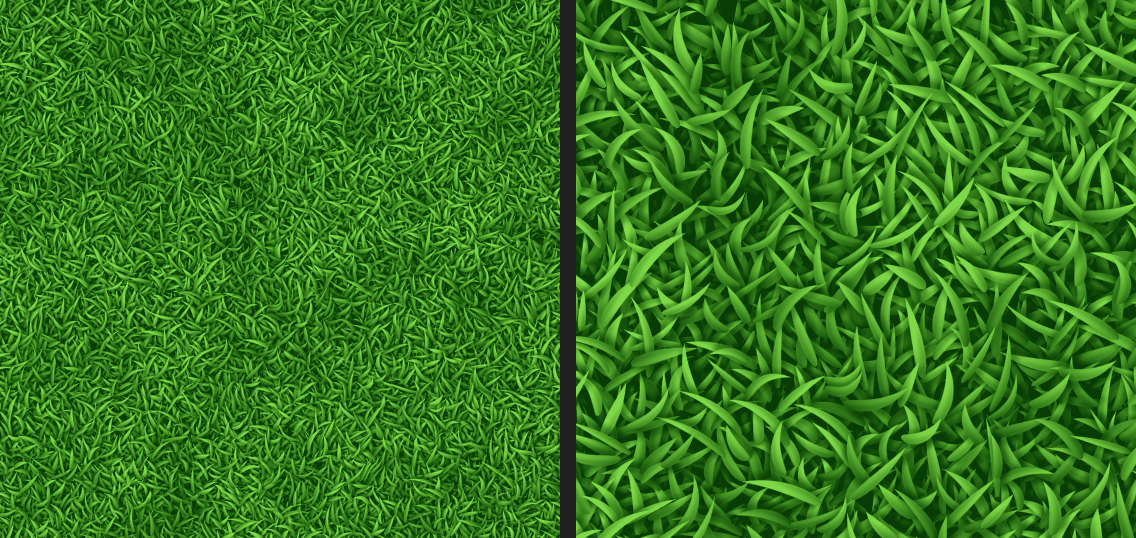
Left, the full canvas; right, a detail of the centre.
A Shadertoy shader for this texture:

```glsl
// Dense lawn seen from above: short, curved, tapering blades in many layers.
// Each layer is a jittered grid with one blade per cell, painted back to front.
// Blades shade from dark base to light tip and drop soft shadows on those below.

#define LAYERS 16
#define CELL 0.028
#define BLADE_LENGTH vec2(0.025, 0.052)
#define BLADE_WIDTH vec2(0.0022, 0.0039)
#define BEND 0.0065
#define LEAN 1.4
#define SHADOW_REACH 0.0065
#define SHADOW_DEPTH 0.36
#define TIP_LIGHT 0.58
#define CONTRAST 1.22
#define DARK_GREEN vec3(0.035, 0.235, 0.018)
#define LIGHT_GREEN vec3(0.45, 0.79, 0.25)

// Four random values from a cell and a layer
vec4 hash4(vec3 cell) {
    vec4 p = fract(cell.xyzx * vec4(0.1031, 0.1030, 0.0973, 0.1099));
    p += dot(p, p.wzxy + 33.33);
    return fract((p.xxyz + p.yzzw) * p.zywx);
}

// Smooth value noise for broad patches
float patchNoise(vec2 p) {
    vec2 i = floor(p), f = fract(p);
    f = f * f * (3.0 - 2.0 * f);
    float a = hash4(vec3(i, 91.0)).x;
    float b = hash4(vec3(i + vec2(1, 0), 91.0)).x;
    float c = hash4(vec3(i + vec2(0, 1), 91.0)).x;
    float d = hash4(vec3(i + vec2(1, 1), 91.0)).x;
    return mix(mix(a, b, f.x), mix(c, d, f.x), f.y);
}

// Paints one blade, centred on the origin, over the light value below it
float paintBlade(float below, vec2 p, vec4 shape, float light, float pixel) {
    float angle = (shape.x * 2.0 - 1.0) * LEAN;
    float len = mix(BLADE_LENGTH.x, BLADE_LENGTH.y, shape.y * shape.y * 0.5 + shape.y * 0.5);
    float halfWidth = mix(BLADE_WIDTH.x, BLADE_WIDTH.y, shape.z);
    float bend = (shape.w * 2.0 - 1.0) * BEND;

    // Blade frame: along runs 0 at the base to 1 at the tip
    float c = cos(angle), s = sin(angle);
    vec2 q = vec2(c * p.x - s * p.y, s * p.x + c * p.y);
    float along = q.y / len + 0.5;
    float t = clamp(along, 0.0, 1.0);
    float arc = 2.0 * t - 1.0;
    float slope = 4.0 * bend * arc / len;
    float side = (q.x - bend * (arc * arc - 0.33)) / sqrt(1.0 + slope * slope);
    float width = halfWidth * 2.23 * pow(t, 0.4) * pow(1.0 - t, 0.9);
    float dist = abs(side) - width;

    // Soft shadow, slightly to one side
    float shadow = 1.0 - smoothstep(0.0, SHADOW_REACH, abs(side - 0.0012) - width);
    shadow *= smoothstep(-0.05, 0.15, along) * (1.0 - smoothstep(0.8, 1.05, along));
    below *= 1.0 - SHADOW_DEPTH * shadow;

    // Length gradient and a lighter half beside the fold
    float tone = light + TIP_LIGHT * (t - 0.5);
    tone += 0.09 * clamp(side / (0.4 * halfWidth), -1.0, 1.0) * sign(shape.w - 0.5);
    float cover = clamp(0.5 - dist / (1.2 * pixel), 0.0, 1.0);
    cover *= step(0.0, along) * step(along, 1.0);
    return mix(below, clamp(tone, 0.0, 1.08), cover);
}

void mainImage(out vec4 fragColor, in vec2 fragCoord) {
    float pixel = 1.0 / iResolution.y;
    vec2 uv = fragCoord * pixel;
    float light = 0.03;

    for (int layer = 0; layer < LAYERS; layer++) {
        float id = float(layer);
        float depth = float(LAYERS - 1 - layer);
        vec2 grid = uv / CELL + 40.0 + 7.0 * hash4(vec3(id, 5.0, 17.0)).xy;
        vec2 home = floor(grid);

        for (int row = 1; row >= -1; row--) {
            for (int col = -1; col <= 1; col++) {
                vec2 cell = home + vec2(col, row);
                vec4 place = hash4(vec3(cell, id * 3.0 + 1.0));
                vec4 shape = hash4(vec3(cell, id * 3.0 + 2.0));
                vec2 p = (grid - cell - place.xy) * CELL;
                float bladeLight = 0.86 - 0.03 * depth + 0.32 * (place.z - 0.5);
                light = paintBlade(light, p, shape, bladeLight, pixel);
            }
        }
    }

    // Broad mottling, contrast, then the green ramp
    float mottle = 0.5 * patchNoise(uv * 9.0) + 0.5 * patchNoise(uv * 21.0 + 13.0);
    light *= 0.77 + 0.5 * mottle;
    light = clamp(0.49 + CONTRAST * (light - 0.55), 0.0, 1.1);
    vec3 ramp = pow(vec3(light), vec3(1.15, 1.0, 1.3));
    fragColor = vec4(mix(DARK_GREEN, LIGHT_GREEN, ramp), 1.0);
}
```
